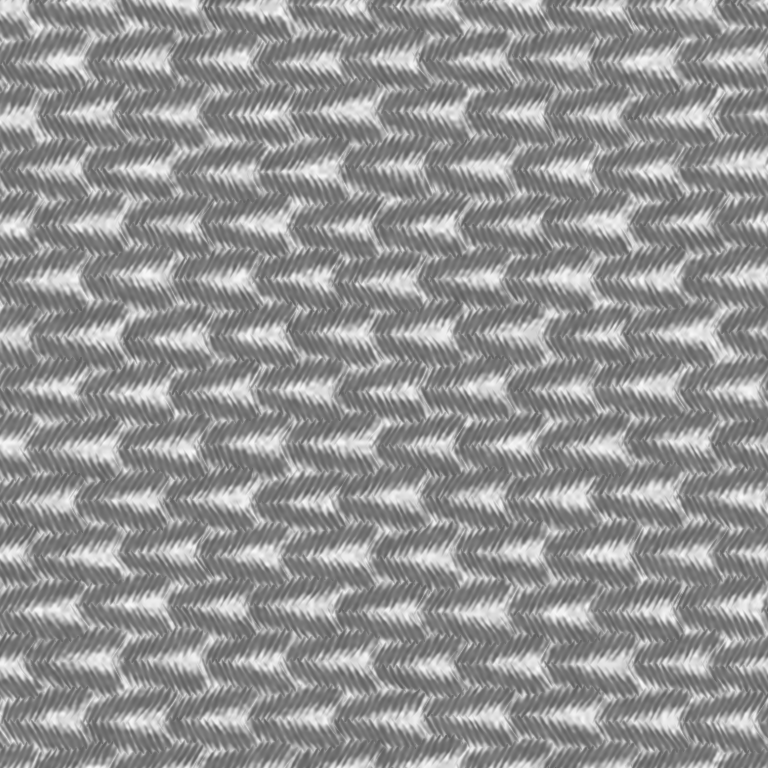
Reproduce this texture procedurally as a Shadertoy shader.

```glsl
// Grey knitted fabric: sideways chevron stitches of twisted, fuzzy yarn.

const float COLUMNS = 9.0;        // stitches across
const float ROWS = 14.0;          // stitch rows up
const float ROW_START = 0.91;     // height of the first row axis, in rows
const float ROW_STAGGER = 0.41;   // sideways shift of odd rows, in stitches
const float YARN_RADIUS = 0.165;  // in rows
const float YARN_REACH = 0.41;    // half length of a strand core, in stitches
const float TIP_HEIGHT = 0.10;    // strand height at the apex, in rows
const float STRAND_RISE = 0.33;
const float STRAND_ARCH = 0.04;
const float JITTER = 0.11;        // irregularity between stitches
const float FIBRE_COUNT = 6.8;    // twists per row height
const float FIBRE_SLANT = 0.6;
const float FUZZ = 0.055;
const float EDGE_INNER = -0.10;
const float EDGE_OUTER = 0.17;
const vec3 YARN_COLOR = vec3(0.455);
const vec3 GAP_COLOR = vec3(0.88);

float hash(vec2 p) {
    vec3 q = fract(vec3(p.xyx) * 0.1031);
    q += dot(q, q.yzx + 33.33);
    return fract((q.x + q.y) * q.z);
}

float noise(vec2 p) {
    vec2 cell = floor(p), f = fract(p);
    f = f * f * (3.0 - 2.0 * f);
    return mix(mix(hash(cell), hash(cell + vec2(1, 0)), f.x),
               mix(hash(cell + vec2(0, 1)), hash(cell + vec2(1, 1)), f.x), f.y);
}

// Returns the fuzzy distance to one strand (x) and its fibre shade (y).
vec2 strand(vec2 p, float seed) {
    float aspect = ROWS / COLUMNS;
    float arch = 4.0 * STRAND_ARCH * p.x * (1.0 - p.x);
    float across = p.y - TIP_HEIGHT - STRAND_RISE * p.x - arch;
    float beyond = max(abs(p.x - 0.5) - YARN_REACH, 0.0) * aspect;

    // Slanted twist with uneven spacing and strength
    float twist = p.x * aspect - FIBRE_SLANT * across;
    float wobble = noise(vec2(twist * 5.0, across * 4.0) + seed * 91.0);
    float fibre = sin(6.2832 * (FIBRE_COUNT * twist + seed) + 3.0 * wobble);
    fibre *= 0.4 + 0.8 * noise(vec2(twist * 7.0 + seed * 57.0, across * 5.0 + 20.0));

    float d = length(vec2(beyond, across)) - YARN_RADIUS;
    return vec2(d + FUZZ * fibre, fibre);
}

void mainImage(out vec4 fragColor, in vec2 fragCoord) {
    vec2 uv = fragCoord / iResolution.xy;
    vec2 fabric = uv * vec2(COLUMNS, ROWS) - vec2(0.0, ROW_START);

    // Gentle sag of the whole cloth
    fabric += 0.12 * (vec2(noise(uv * 6.0), noise(uv * 6.0 + 40.0)) - 0.5);

    // Nearest strand among the neighbouring stitches
    vec2 nearest = vec2(1e3, 0.0);
    float baseRow = floor(fabric.y + 0.5);
    for (int j = -1; j <= 1; j++) {
        float row = baseRow + float(j);
        float shift = ROW_STAGGER * mod(row, 2.0);
        float baseColumn = floor(fabric.x - shift);
        for (int i = -1; i <= 1; i++) {
            vec2 id = vec2(baseColumn + float(i), row);
            vec2 local = fabric - id - vec2(shift, 0.0);
            local += JITTER * (vec2(hash(id + 17.0), hash(id + 53.0)) - 0.5);
            for (float side = -1.0; side <= 1.0; side += 2.0) {
                float seed = hash(id + 7.0 * side + 80.0);
                vec2 p = vec2(local.x, local.y * side + 0.07 * (seed - 0.5));
                vec2 candidate = strand(p, seed);
                if (candidate.x < nearest.x) nearest = candidate;
            }
        }
    }

    // Fine loose fibres roughen the edges and the gaps
    float grain = noise(uv * 170.0) - 0.5;
    float mottling = noise(uv * vec2(60.0, 80.0) + 9.0) - 0.5;
    float gap = smoothstep(EDGE_INNER, EDGE_OUTER, nearest.x + 0.06 * grain);
    vec3 color = mix(YARN_COLOR, GAP_COLOR, gap);
    color += 0.045 * nearest.y * (1.0 - gap);
    color += grain * mix(0.05, 0.16, gap) + 0.05 * mottling;
    fragColor = vec4(clamp(color, 0.0, 1.0), 1.0);
}
```
